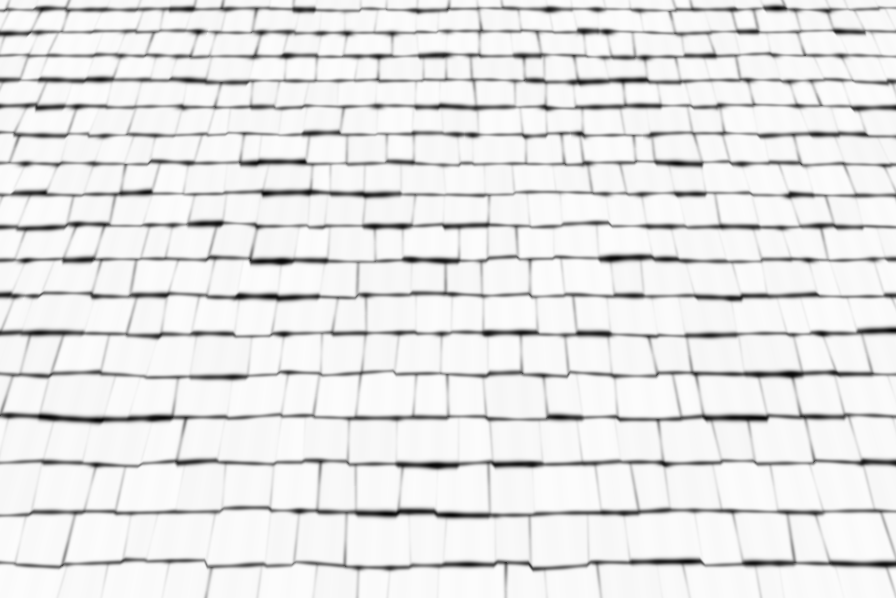
A WebGL 1 fragment shader for this texture:

```glsl
precision highp float;
// Pale shingle courses receding in perspective, with soft dark gaps and thin joints.
uniform vec2 u_resolution;

#define HORIZON 2.635       // height of the vanishing line, in canvas heights
#define COURSE_SCALE 73.38  // density of the courses
#define COURSE_SHIFT 44.46  // places the first course at the top
#define COLUMNS 31.6        // shingles per unit of ground width
#define JITTER 0.62         // irregularity of shingle widths
#define SLANT 0.16          // random lean of the joints
#define EDGE_SHIFT 0.09     // uneven lower edges, in courses
#define GAP_WIDTH 0.0027    // softness of the course gaps
#define JOINT_WIDTH 0.0021  // softness of the joints
#define GAP_DARK 0.46
#define PALE vec3(0.99)
#define SHADOW vec3(0.03)

float hash(vec2 p) {
  return fract(sin(dot(p, vec2(127.1, 311.7))) * 4375.85);
}

float bell(float x, float width) {
  float q = x / width;
  return exp(-0.5 * q * q);
}

// Signed distance to the nearest joint of a course, and the joint's index.
vec2 nearestJoint(float x, float along, float course) {
  vec2 best = vec2(9.0, 0.0);
  float base = floor(x);
  for (int i = -1; i <= 2; i++) {
    float id = base + float(i);
    vec2 key = vec2(id, course);
    float place = id + JITTER * (hash(key) - 0.5)
                + SLANT * (hash(key + 31.3) - 0.5) * (along - 0.5);
    float offset = x - place;
    if (abs(offset) < abs(best.x)) best = vec2(offset, id);
  }
  return best;
}

// Height offset and shadow weight of one shingle's lower edge.
vec2 lowerEdge(float x, float id, float course) {
  vec2 key = vec2(id, course);
  float lift = hash(key + 5.7) - 0.5;
  float tilt = (hash(key + 12.9) - 0.5) * (x - id - 0.5);
  float weight = hash(key + 19.1);
  return vec2(EDGE_SHIFT * (lift + tilt), weight * weight * weight);
}

void main() {
  vec2 p = gl_FragCoord.xy / u_resolution.y;
  float centre = 0.5 * u_resolution.x / u_resolution.y;

  // Ground coordinates: x counts shingles, row counts courses downward.
  float depth = HORIZON - p.y;
  float x = COLUMNS * (p.x - centre) / depth;
  float row = COURSE_SHIFT - COURSE_SCALE / depth;
  row += 0.025 * sin(x * 0.6 + row * 0.7) + 0.015 * sin(x * 1.9 - row * 2.3);
  float across = depth / COLUMNS;
  float down = depth * depth / COURSE_SCALE;
  float nearness = smoothstep(1.6, 2.6, depth);

  // Gap below the course above, smoothly joining neighbouring edges.
  float gapRow = floor(row + 0.5);
  vec2 upper = nearestJoint(x, row - gapRow + 1.0, gapRow - 1.0);
  float side = smoothstep(-0.06, 0.06, upper.x);
  vec2 edge = mix(lowerEdge(x, upper.y - 1.0, gapRow),
                  lowerEdge(x, upper.y, gapRow), side);
  float gapDistance = (row - gapRow - edge.x) * down;
  float ripple = 0.6 * sin(x * 4.3 + gapRow * 5.1) + 0.4 * sin(x * 9.7 - gapRow * 3.7);
  float gapWidth = GAP_WIDTH * (0.72 + 0.65 * edge.y + 0.12 * ripple + 0.2 * nearness);
  float gapPeak = GAP_DARK + 0.45 * edge.y + 0.14 * ripple + 0.12 * (nearness - 0.5);
  float gap = clamp(gapPeak, 0.0, 1.0) * bell(gapDistance, gapWidth);

  // Dark notches where the joints below open into the gap.
  vec2 lower = nearestJoint(x, row - gapRow, gapRow);
  float notchSize = hash(vec2(lower.y, gapRow) + 43.7);
  float notch = 0.85 * notchSize * notchSize
              * bell(lower.x * across, 0.004 + 0.004 * notchSize)
              * bell(gapDistance - 0.0012, 0.0022 + 0.0014 * notchSize);

  // Joints within the course, strongest at their ends and sometimes faded.
  float course = floor(row - edge.x);
  float along = row - edge.x - course;
  vec2 joint = nearestJoint(x, along, course);
  vec2 jointKey = vec2(joint.y, course);
  float strength = hash(jointKey + 57.1);
  float ends = 0.6 + 0.4 * abs(2.0 * along - 1.0);
  float wear = 0.75 + 0.25 * sin(along * 5.0 + 6.3 * hash(jointKey + 71.9));
  float seam = (0.04 + 0.52 * strength * strength) * ends * wear
             * bell(joint.x * across, JOINT_WIDTH * (0.75 + 0.4 * strength));

  // Faint tone of each shingle face.
  float face = mix(hash(jointKey + vec2(82.0, 8.3)), hash(jointKey + vec2(83.0, 8.3)),
                   smoothstep(-0.06, 0.06, joint.x));
  float tone = 0.018 * face + 0.008 * (0.5 + 0.5 * sin(x * 11.0 + course * 2.7));

  float light = (1.0 - gap) * (1.0 - notch) * (1.0 - seam) * (1.0 - tone);
  gl_FragColor = vec4(mix(SHADOW, PALE, light), 1.0);
}
```
